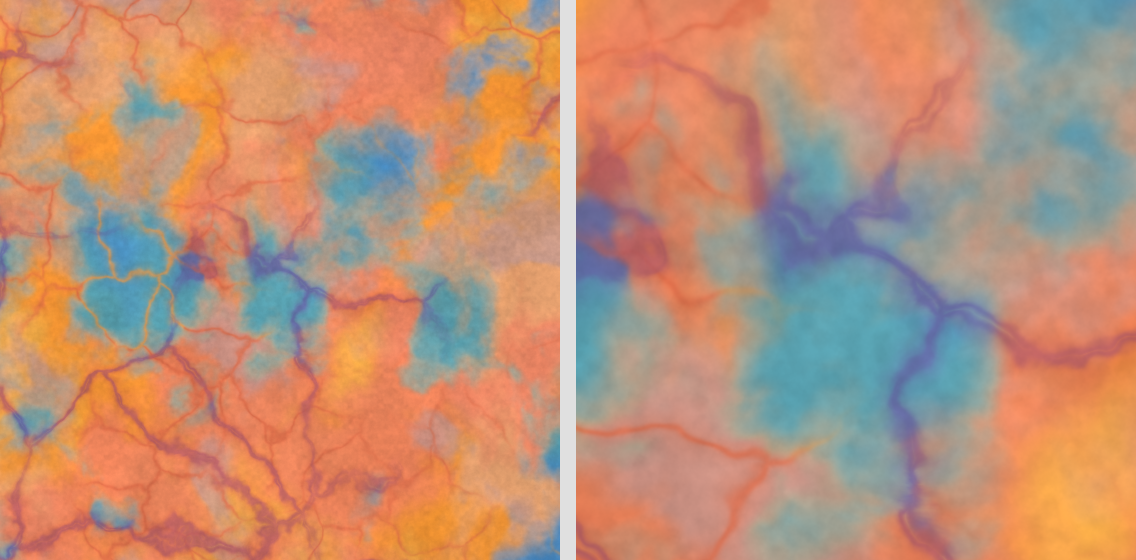
Left: the whole. Right: its middle third, enlarged.
A Shadertoy shader for this texture:

```glsl
// Weathered orange and blue pigment clouds crossed by branching mauve veins.

const vec3 ORANGE = vec3(0.95, 0.58, 0.20);
const vec3 GOLD   = vec3(0.94, 0.66, 0.27);
const vec3 PEACH  = vec3(0.88, 0.63, 0.47);
const vec3 CORAL  = vec3(0.92, 0.50, 0.38);
const vec3 LILAC  = vec3(0.74, 0.59, 0.58);
const vec3 TEAL   = vec3(0.31, 0.62, 0.69);
const vec3 BLUE   = vec3(0.24, 0.53, 0.78);
const vec3 RUST   = vec3(0.84, 0.40, 0.27);
const vec3 MAUVE  = vec3(0.67, 0.34, 0.40);
const vec3 INDIGO = vec3(0.38, 0.37, 0.62);
const vec3 AMBER  = vec3(0.90, 0.58, 0.27);

vec2 hash22(vec2 p) {
    vec3 q = fract(p.xyx * vec3(0.1031, 0.1030, 0.0973));
    q += dot(q, q.yzx + 33.33);
    return fract((q.xx + q.yz) * q.zy);
}

float valueNoise(vec2 p) {
    vec2 cell = floor(p), f = fract(p);
    f = f * f * f * (f * (f * 6.0 - 15.0) + 10.0);
    float low  = mix(hash22(cell).x, hash22(cell + vec2(1, 0)).x, f.x);
    float high = mix(hash22(cell + vec2(0, 1)).x, hash22(cell + vec2(1, 1)).x, f.x);
    return mix(low, high, f.y);
}

// Layered noise centred on 0.5
float fbm(vec2 p, float seed) {
    const mat2 turn = mat2(1.6, 1.2, -1.2, 1.6);
    float sum = 0.0, amplitude = 0.5;
    p += seed * vec2(17.3, 31.7);
    for (int i = 0; i < 5; i++) {
        sum += amplitude * valueNoise(p);
        p = turn * p + 7.1;
        amplitude *= 0.5;
    }
    return sum / 0.96875;
}

vec2 warp(vec2 p, float frequency, float amount, float seed) {
    vec2 shift = vec2(fbm(p * frequency, seed), fbm(p * frequency, seed + 1.0));
    return p + amount * (shift - 0.5);
}

// Distance to the nearest Voronoi border, in canvas units
float borderDistance(vec2 p, float scale, float seed) {
    p = p * scale + seed * 13.0;
    vec2 cell = floor(p), f = fract(p), nearCell = vec2(0), nearPoint = vec2(0);
    float nearest = 8.0, border = 8.0;
    for (int y = -1; y <= 1; y++)
    for (int x = -1; x <= 1; x++) {
        vec2 g = vec2(x, y);
        vec2 r = g + hash22(cell + g) - f;
        if (dot(r, r) < nearest) {
            nearest = dot(r, r);
            nearPoint = r;
            nearCell = g;
        }
    }
    for (int y = -2; y <= 2; y++)
    for (int x = -2; x <= 2; x++) {
        vec2 g = nearCell + vec2(x, y);
        vec2 r = g + hash22(cell + g) - f;
        vec2 gap = r - nearPoint;
        if (dot(gap, gap) > 1e-5)
            border = min(border, dot(0.5 * (nearPoint + r), normalize(gap)));
    }
    return border / scale;
}

float softLine(float d, float width) {
    return exp(-d * d / (width * width));
}

vec3 warmGround(vec2 p) {
    vec3 c = mix(ORANGE, GOLD, smoothstep(0.42, 0.64, fbm(p * 5.0, 2.0)));
    c = mix(c, PEACH, 0.85 * smoothstep(0.42, 0.64, fbm(p * 4.5, 3.0)));
    c = mix(c, CORAL, 0.85 * smoothstep(0.47, 0.67, fbm(p * 4.0, 4.0)));
    return mix(c, LILAC, 0.7 * smoothstep(0.56, 0.74, fbm(p * 6.0, 5.0)));
}

void mainImage(out vec4 fragColor, in vec2 fragCoord) {
    vec2 p = fragCoord / iResolution.y;
    float pixel = 1.0 / iResolution.y;
    vec2 cloud = warp(p, 4.0, 0.12, 6.0);

    // Fine web of threads that also divides the blue patches
    float thread = borderDistance(warp(p, 7.0, 0.14, 8.0), 7.5, 1.0);
    float threadFade = smoothstep(0.40, 0.66, fbm(p * 4.0, 10.0));
    float threadLine = threadFade * softLine(thread, 0.0025 + pixel);
    float threadGlow = threadFade * softLine(thread, 0.012);

    // Blue patches: broad clusters broken into smaller lobes
    float patches = mix(fbm(cloud * 2.4, 11.0), fbm(cloud * 6.5, 12.0), 0.55);
    patches = (patches - 0.5) * 1.35 + 0.5 - 0.06 * threadGlow;
    float blueAmount = smoothstep(0.48, 0.73, patches);
    vec3 blue = mix(TEAL, BLUE, smoothstep(0.44, 0.62, fbm(p * 2.2, 13.0)));
    vec3 color = mix(warmGround(cloud), PEACH, smoothstep(0.0, 0.5, blueAmount));
    color = mix(color, blue, 0.95 * blueAmount);

    // Threads
    vec3 threadColor = mix(RUST, AMBER, smoothstep(0.1, 0.5, blueAmount));
    color = mix(color, threadColor, 0.5 * threadLine + 0.2 * threadGlow);

    // Main veins: two braided strands inside a soft stain
    float veinFade = smoothstep(0.36, 0.58, fbm(p * 3.0, 14.0));
    vec2 course = warp(p, 6.0, 0.17, 15.0);
    float core = 0.0, stain = 0.0;
    for (int i = 0; i < 2; i++) {
        vec2 strand = warp(course, 22.0, 0.028, 17.0 + 3.0 * float(i));
        float d = borderDistance(strand, 3.5, 2.0);
        core = max(core, softLine(d, 0.0022 + 0.0026 * veinFade + pixel));
        stain = max(stain, softLine(d, 0.007 + 0.009 * veinFade));
    }
    float inBlue = smoothstep(0.15, 0.65, blueAmount);
    color = mix(color, mix(RUST, INDIGO, inBlue), 0.42 * stain * veinFade);
    color = mix(color, mix(MAUVE, INDIGO, inBlue), 0.68 * core * veinFade);

    // Mottled wash and paper grain
    float wash = fbm(p * 16.0, 23.0) - 0.5;
    float grain = fbm(p * 110.0, 24.0) - 0.5;
    color *= 1.0 + 0.16 * wash + 0.13 * grain;
    fragColor = vec4(clamp(color, 0.0, 1.0), 1.0);
}
```
